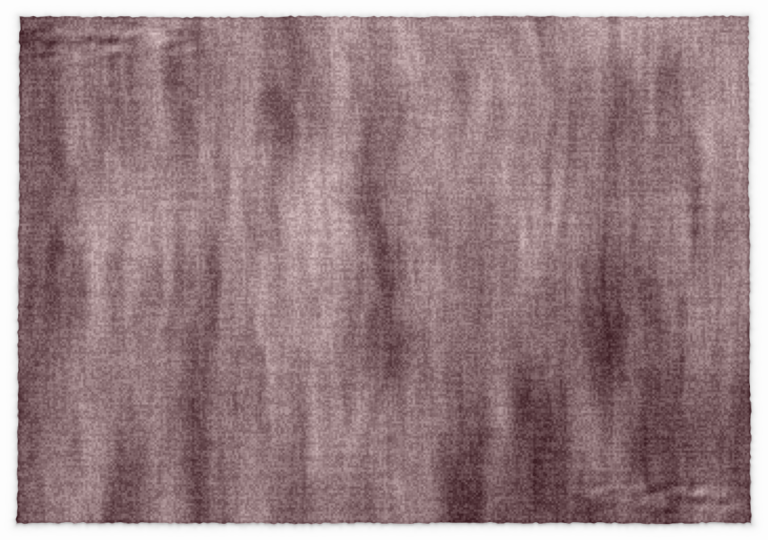
This texture is drawn by a Shadertoy shader. Its source:

```glsl
// A mauve viscose rug with brushed vertical sheen, lying on a white floor.
#define FLOOR_COLOR vec3(0.992)
#define PILE_COLOR vec3(0.535, 0.428, 0.443)
#define SHEEN_TINT vec3(0.97, 1.02, 0.99)
#define STREAK_GAIN 0.42
#define BLOTCH_GAIN 0.32
#define GRAIN_GAIN 0.17
#define WEAVE_GAIN 0.06
#define FOLD_GAIN 0.12
#define CREASE_GAIN 0.10
#define CRINKLE_GAIN 0.24
#define FOLD_COUNT 22
#define CREASE_COUNT 16

float hash(vec2 p) {
    vec3 q = fract(p.xyx * 0.1031);
    q += dot(q, q.yzx + 33.33);
    return fract((q.x + q.y) * q.z);
}

float noise(vec2 p) {
    vec2 cell = floor(p), f = fract(p);
    f = f * f * (3.0 - 2.0 * f);
    float low = mix(hash(cell), hash(cell + vec2(1, 0)), f.x);
    float high = mix(hash(cell + vec2(0, 1)), hash(cell + vec2(1, 1)), f.x);
    return mix(low, high, f.y);
}

// Layered noise, centred on zero
float fbm(vec2 p) {
    float sum = 0.0, gain = 0.5;
    for (int i = 0; i < 4; i++) {
        sum += gain * (noise(p) - 0.5);
        p = p * 2.03 + 17.3;
        gain *= 0.5;
    }
    return sum;
}

// Signed distance to the slightly tapered rug outline
float rugDistance(vec2 p, float aspect) {
    vec2 q = p - vec2(0.5 * aspect, 0.5);
    float wobble = 0.003 * (noise(p * 9.0) - 0.5) + 0.003 * (noise(p * 130.0) - 0.5);
    vec2 halfSize = vec2(0.476 * aspect - 0.006 * q.y, 0.469);
    vec2 d = abs(q) - halfSize;
    return length(max(d, 0.0)) + min(max(d.x, d.y), 0.0) + wobble;
}

// Broad light: bright upper right, dark left, foot and top left corner
float broadSheen(vec2 uv) {
    float light = 0.085 * smoothstep(0.1, 0.75, uv.y) - 0.045;
    light += 0.05 * smoothstep(0.1, 0.7, uv.x) * smoothstep(0.25, 0.8, uv.y);
    light -= 0.07 * (1.0 - smoothstep(0.02, 0.16, uv.x));
    light -= 0.05 * smoothstep(0.88, 1.0, uv.x);
    return light - 0.14 * exp(-dot((uv - vec2(0.04, 0.94)) * vec2(6, 8), (uv - vec2(0.04, 0.94)) * vec2(6, 8)));
}

// Pressed folds: each has a dark flank beside a light one
float folds(vec2 p, float aspect) {
    float sum = 0.0;
    for (int i = 0; i < FOLD_COUNT; i++) {
        float id = float(i);
        vec2 center = vec2((id + hash(vec2(id, 3.1))) / float(FOLD_COUNT) * aspect, 0.25 + 0.65 * hash(vec2(id, 8.7)));
        float width = mix(0.010, 0.028, hash(vec2(id, 5.3)));
        float reach = mix(0.05, 0.16, hash(vec2(id, 1.9)));
        vec2 q = p - center;
        q.x += 0.06 * (noise(vec2(q.y * 7.0, id)) - 0.5) + 0.8 * q.y * q.y;
        q /= vec2(width, reach);
        sum += q.x * exp(-dot(q, q)) * (hash(vec2(id, 6.6)) < 0.35 ? -1.0 : 1.0);
    }
    return sum;
}

// Thin pale vertical creases
float creases(vec2 p, float aspect) {
    float sum = 0.0;
    for (int i = 0; i < CREASE_COUNT; i++) {
        float id = float(i) + 40.0;
        vec2 q = p - vec2(hash(vec2(id, 2.2)) * aspect, 0.1 + 0.8 * hash(vec2(id, 7.4)));
        q.x += 0.012 * (noise(vec2(q.y * 30.0, id)) - 0.5);
        q /= vec2(0.0028, mix(0.03, 0.10, hash(vec2(id, 4.8))));
        sum += exp(-dot(q, q)) * noise(vec2(p.y * 70.0, id));
    }
    return sum;
}

// Rumpled pile along the top left and bottom right edges
float crinkles(vec2 p, vec2 uv) {
    float top = smoothstep(0.34, 0.2, uv.x) * smoothstep(0.045, 0.02, abs(uv.y - 0.925));
    float foot = smoothstep(0.68, 0.8, uv.x) * smoothstep(0.045, 0.015, abs(uv.y - 0.075));
    vec2 slanted = vec2(p.x + 0.7 * p.y, p.y - 0.35 * p.x);
    float relief = noise(slanted * vec2(28, 60)) - noise(slanted * vec2(28, 60) + vec2(0.3, 0.6));
    return relief * (top + foot);
}

void mainImage(out vec4 fragColor, in vec2 fragCoord) {
    float aspect = iResolution.x / iResolution.y, pixel = 1.0 / iResolution.y;
    vec2 p = fragCoord * pixel, uv = fragCoord / iResolution.xy;

    // Brushed pile, bent a little by slow noise
    vec2 bent = p + vec2(0.05 * fbm(p * vec2(4, 6)), 0.0);
    float light = broadSheen(uv);
    light += STREAK_GAIN * fbm(bent * vec2(13, 1.7));
    light += BLOTCH_GAIN * fbm(bent * vec2(9, 5) + 31.0);
    light += 0.09 * (noise(bent * vec2(65, 7)) - 0.5);
    light += FOLD_GAIN * folds(p, aspect) + CREASE_GAIN * creases(p, aspect);
    light += CRINKLE_GAIN * crinkles(p, uv);

    // Woven threads and fine grain
    light += WEAVE_GAIN * (noise(p * vec2(14, 190)) + noise(p * vec2(210, 12)) - 1.0);
    light += GRAIN_GAIN * (noise(p * 257.0) - 0.5);

    // Dark binding, then the rug over its faint floor shadow
    float d = rugDistance(p, aspect);
    light -= 0.09 * smoothstep(-0.008, 0.0, d);
    vec3 rug = PILE_COLOR + SHEEN_TINT * clamp(light, -0.3, 0.33);
    float shadow = 0.22 * exp(-max(rugDistance(p + vec2(0.0, 0.002), aspect), 0.0) * 220.0);
    vec3 ground = FLOOR_COLOR * (1.0 - shadow);
    fragColor = vec4(mix(ground, rug, smoothstep(pixel, -pixel, d)), 1.0);
}
```
